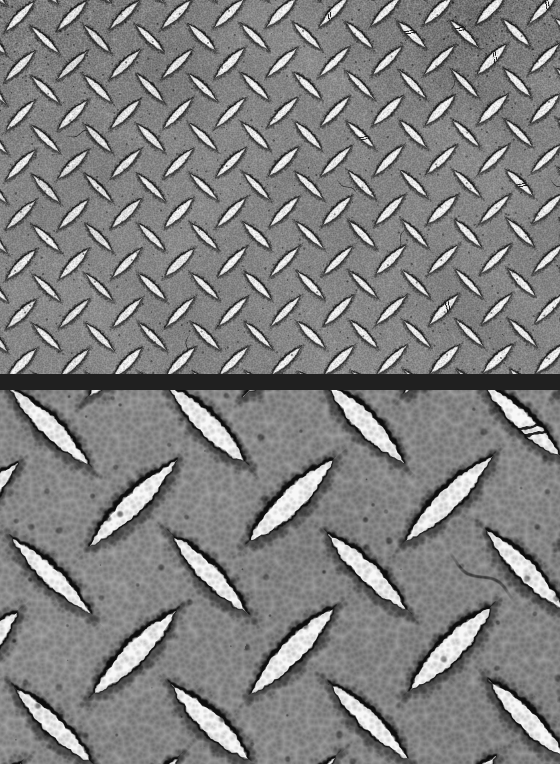
Top: the whole. Bottom: its middle third, enlarged.
Give the GLSL for this texture, as a Shadertoy shader.

```glsl
// Worn steel tread plate: raised lens-shaped bars leaning in alternate directions.

// Lattice, in canvas heights with y pointing down
const vec2 ORIGIN = vec2(0.0527, 0.0440);
const vec2 COLUMN_STEP = vec2(0.1400, -0.0021);
const vec2 ROW_STEP = vec2(0.0008, 0.1326);
const vec2 FAN = vec2(0.0002, 0.0001);        // slight spread of the lattice
const vec2 FALLING_OFFSET = vec2(0.48, 0.48); // second bar, in lattice steps

// Bars: half length, half width
const vec2 RISING_SIZE = vec2(0.0515, 0.0095);
const vec2 FALLING_SIZE = vec2(0.0470, 0.0079);
const vec2 RIM = vec2(0.0050, 0.0037);
const vec2 RIM_SHIFT = vec2(0.0, -0.0013);
const float HALO = 0.0085;
const float SIZE_JITTER = 0.12;
const float NICK_SHARE = 0.22;

// Tones
const float PLATE = 0.525;
const float RIM_TONE = 0.05;
const float BAR_DULL = 0.70;
const float BAR_BRIGHT = 0.97;
const float GRAIN = 0.15;
const float BLOTCH = 0.035;

float hash(vec2 p) {
    vec3 h = fract(p.xyx * vec3(0.1031, 0.1030, 0.0973));
    h += dot(h, h.yzx + 33.33);
    return fract((h.x + h.y) * h.z);
}

// Cellular noise: distance to the nearest point, and that point's random value
vec2 cellular(vec2 p) {
    vec2 cell = floor(p), nearest = vec2(9.0, 0.0);
    for (int y = -1; y <= 1; y++)
    for (int x = -1; x <= 1; x++) {
        vec2 id = cell + vec2(x, y);
        vec2 point = id + vec2(hash(id), hash(id + 71.7));
        float d = length(p - point);
        if (d < nearest.x) nearest = vec2(d, hash(id + 19.3));
    }
    return nearest;
}

// Layered, warped sines in about -1..1
float blotches(vec2 p) {
    float sum = 0.0, weight = 0.5;
    for (int i = 0; i < 5; i++) {
        p += 0.6 * sin(p.yx * 1.3 + float(i));
        sum += weight * sin(p.x) * sin(p.y);
        p = mat2(1.5, 1.1, -1.1, 1.5) * p;
        weight *= 0.65;
    }
    return sum;
}

// Lens made of two arcs, long axis on x
float lens(vec2 p, vec2 size) {
    float radius = dot(size, size) / (2.0 * size.y);
    return length(vec2(p.x, abs(p.y) + radius - size.y)) - radius;
}

// Short random hairlines, one possible per cell
float scratches(vec2 p, float share) {
    vec2 q = p * 7.0, id = floor(q);
    float angle = 6.283 * hash(id + 5.1);
    vec2 d = fract(q) - 0.5, axis = vec2(cos(angle), sin(angle));
    float along = dot(d, axis);
    float across = dot(d, vec2(-axis.y, axis.x)) + 0.03 * sin(along * 16.0);
    float stroke = smoothstep(0.016, 0.003, abs(across)) * smoothstep(0.3, 0.1, abs(along));
    return stroke * step(hash(id + 8.8), share);
}

void mainImage(out vec4 fragColor, in vec2 fragCoord) {
    float pixel = 1.0 / iResolution.y;
    vec2 p = vec2(fragCoord.x, iResolution.y - fragCoord.y) * pixel;
    float rightSide = smoothstep(0.7, 1.35, p.x);
    float topSide = smoothstep(0.5, 0.0, p.y);

    // Plate: blotches, grain, pits and scratches
    float grain = cellular(p * 190.0).x - 0.45;
    float coarse = cellular(p * 75.0 + 31.0).x - 0.45;
    float stain = blotches(p * 9.0);
    float dirt = topSide * mix(smoothstep(0.75, 0.1, p.x), 1.0, rightSide);
    float tone = PLATE + BLOTCH * stain * (1.0 + dirt) - 0.055 * dirt;
    tone += GRAIN * (grain + 0.4 * coarse) * (1.0 + 0.4 * dirt);
    vec2 pit = cellular(p * 48.0 + 7.0);
    float pitSize = 0.22 * smoothstep(0.72 - 0.3 * dirt, 1.0, pit.y);
    tone -= 0.2 * smoothstep(pitSize, 0.4 * pitSize - 0.02, pit.x) * step(0.01, pitSize);
    tone -= 0.25 * scratches(p, 0.05 + 0.18 * rightSide);

    // Lattice coordinates, corrected once for the fan
    mat2 lattice = mat2(COLUMN_STEP, ROW_STEP);
    mat2 toLattice = inverse(lattice);
    vec2 q = toLattice * (p - ORIGIN);
    q = toLattice * (p - ORIGIN - FAN * q.x * q.y);

    // Bars: 0 rises to the right, 1 falls to the right
    for (int k = 0; k < 2; k++) {
        float kind = float(k);
        vec2 id = round(q - kind * FALLING_OFFSET) + kind * FALLING_OFFSET;
        vec2 d = p - (ORIGIN + lattice * id + FAN * id.x * id.y);
        float seed = hash(id + 41.0);
        float angle = (kind * 2.0 - 1.0) * 0.785 + 0.05 * (seed - 0.5);
        mat2 turn = mat2(cos(angle), -sin(angle), sin(angle), cos(angle));
        vec2 size = mix(RISING_SIZE, FALLING_SIZE, kind);
        size.y *= 1.0 + SIZE_JITTER * (hash(id + 3.0) - 0.5) * 2.0;

        vec2 local = turn * d;
        float rough = 0.0022 * (grain + coarse);
        float bar = lens(local, size) + rough;
        float rim = lens(turn * (d - RIM_SHIFT), size + RIM) + rough;
        float halo = lens(turn * (d + RIM_SHIFT), size + RIM);
        tone *= mix(0.55, 1.0, smoothstep(-0.001, HALO, halo + 2.0 * rough));
        tone = mix(tone, RIM_TONE, smoothstep(pixel, -pixel - 0.001, rim));

        // Polished top, speckled by wear, with a few gouged bars
        float polish = 0.85 + 0.9 * grain + 0.5 * coarse - 0.3 * smoothstep(0.7, 0.1, p.x) * seed;
        float top = mix(BAR_DULL, BAR_BRIGHT, clamp(polish, 0.0, 1.0));
        top -= 0.4 * smoothstep(0.2, 0.06, pit.x) * step(0.8, pit.y);
        float cut = local.x + 0.7 * local.y - 0.035 * (hash(id + 6.0) - 0.5);
        float nick = smoothstep(0.0022, 0.0008, abs(abs(cut + rough) - 0.004));
        top = mix(top, 0.12, nick * step(seed, NICK_SHARE * rightSide));
        tone = mix(tone, top, smoothstep(pixel, -pixel, bar));
    }
    fragColor = vec4(vec3(clamp(tone, 0.0, 1.0)), 1.0);
}
```
